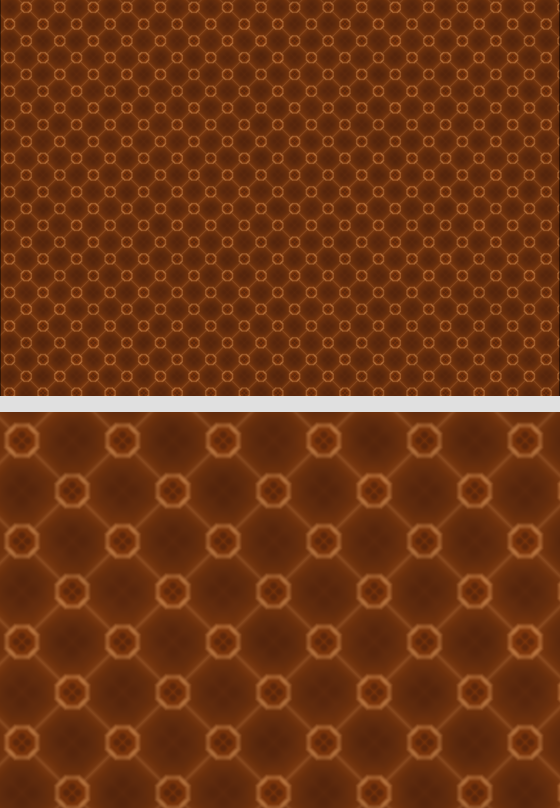
Top: the whole. Bottom: its middle third, enlarged.
A Shadertoy shader for this pattern:

```glsl
const float CELL = 0.0599;                // repeat size, in canvas widths
const vec2 ORIGIN = vec2(0.283, 0.087);   // first ring centre, in cells

const vec3 GROUND = vec3(0.43, 0.19, 0.045);
const vec3 SHADE  = vec3(0.375, 0.168, 0.052);
const vec3 DEEP   = vec3(0.32, 0.135, 0.045);
const vec3 LINE   = vec3(0.56, 0.31, 0.14);
const vec3 RING   = vec3(0.68, 0.42, 0.22);
const vec3 CORE   = vec3(0.47, 0.20, 0.04);

vec2 hash2(vec2 p) {
    vec3 q = fract(p.xyx * vec3(0.1031, 0.103, 0.0973));
    q += dot(q, q.yzx + 33.33);
    return fract((q.xx + q.yz) * q.zy);
}

float gradientNoise(vec2 p) {
    vec2 cell = floor(p), f = p - cell;
    vec2 s = f * f * (3.0 - 2.0 * f);
    vec4 corners;
    for (int i = 0; i < 4; i++) {
        vec2 o = vec2(i & 1, i >> 1);
        corners[i] = dot(hash2(cell + o) * 2.0 - 1.0, f - o);
    }
    vec2 rows = mix(corners.xz, corners.yw, s.x);
    return mix(rows.x, rows.y, s.y);
}

// Soft coverage of the region where d is negative
float cover(float d, float soft) {
    return 1.0 - smoothstep(-soft, soft, d);
}

// Diagonal lattice coordinates to upright cell coordinates
vec2 upright(vec2 w) {
    return 0.5 * vec2(w.x + w.y, w.x - w.y);
}

float octagon(vec2 p, float radius) {
    p = abs(p);
    return max(max(p.x, p.y), (p.x + p.y) * 0.7071) - radius;
}

// Four lobes along the axes
float quatrefoil(vec2 p, float reach, float radius) {
    p = abs(p);
    p = p.x > p.y ? p : p.yx;
    return length(p - vec2(reach, 0.0)) - radius;
}

vec3 diamondField(vec2 p, float soft) {
    vec3 col = mix(GROUND, SHADE, cover(octagon(p, 0.255), soft + 0.05));
    return mix(col, DEEP, 0.65 * cover(quatrefoil(p, 0.09, 0.075), soft + 0.04));
}

vec3 ringMotif(vec3 col, vec2 p, float soft) {
    float outline = octagon(p, 0.15);
    col = mix(col, CORE, cover(outline, soft));
    col = mix(col, DEEP, 0.7 * cover(quatrefoil(p, 0.055, 0.035), soft));
    // The band glows more on its diagonal sides
    float diagonal = 4.0 * p.x * p.x * p.y * p.y / max(dot(p, p) * dot(p, p), 1e-5);
    float band = cover(abs(outline) - 0.022, soft);
    return mix(col, RING, band * mix(0.6, 1.0, diagonal));
}

void mainImage(out vec4 fragColor, in vec2 fragCoord) {
    vec2 uv = fragCoord / iResolution.x;
    vec2 p = uv / CELL - ORIGIN;
    float pixel = 1.0 / (iResolution.x * CELL);
    float soft = max(0.022, 0.7 * pixel);

    // Rings sit on whole lattice points, dark fields between them
    vec2 lattice = vec2(p.x + p.y, p.x - p.y);
    vec2 nearest = round(lattice);
    vec2 toRing = lattice - nearest;
    vec2 toField = fract(lattice) - 0.5;

    vec3 col = diamondField(upright(toField), soft);

    // Diagonal trellis with a faint halo
    float trellis = min(abs(toRing.x), abs(toRing.y)) * 0.7071;
    col = mix(col, LINE, 0.22 * cover(trellis - 0.04, 0.05));
    col = mix(col, LINE, 0.7 * cover(trellis - 0.014, soft));
    col = ringMotif(col, upright(toRing), soft);

    // Uneven dye, by motif and by patch
    float motifTone = hash2(nearest + 71.0).x - 0.5;
    float dye = 0.07 * gradientNoise(p * 3.0 + 40.0) + 0.05 * gradientNoise(p * 0.6 + 90.0);
    col *= 1.0 + dye + 0.04 * motifTone * cover(length(upright(toRing)) - 0.2, 0.05);

    // Thin dark side borders
    float side = min(uv.x, 1.0 - uv.x);
    col *= 1.0 - 0.6 * cover(side - 0.0013, max(0.0007, 0.5 / iResolution.x));

    fragColor = vec4(col, 1.0);
}
```
